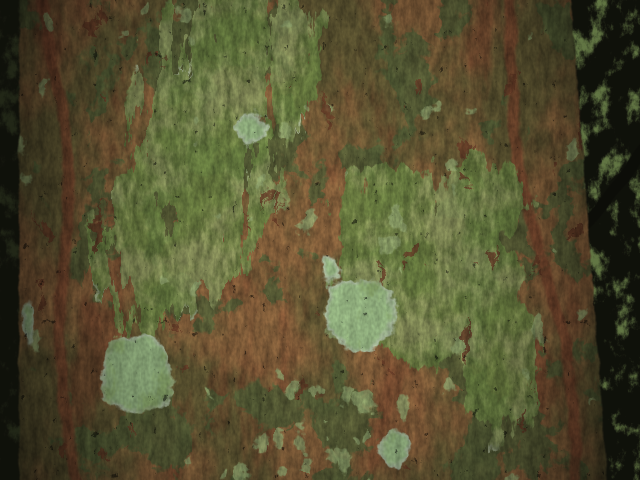
Give the GLSL for this texture, as a Shadertoy shader.

```glsl
// Mossy rainforest trunk: streaked brown bark with green and pale lichen colonies.

// Palette
const vec3 BROWN     = vec3(0.47, 0.34, 0.21);
const vec3 OLIVE     = vec3(0.34, 0.31, 0.18);
const vec3 RUST      = vec3(0.40, 0.23, 0.15);
const vec3 DARK_MOSS = vec3(0.28, 0.33, 0.19);
const vec3 GREEN     = vec3(0.37, 0.45, 0.23);
const vec3 SAGE      = vec3(0.47, 0.51, 0.32);
const vec3 PALE      = vec3(0.53, 0.64, 0.46);
const vec3 RIM       = vec3(0.64, 0.67, 0.61);
const vec3 SHADE     = vec3(0.06, 0.065, 0.04);
const vec3 FOLIAGE   = vec3(0.36, 0.44, 0.25);

// Tuning, lengths in canvas heights
const float EDGE = 0.003;
const float RAGGED = 0.035;
const float GRAIN = 0.42;
const float VEIN_WIDTH = 0.017;

// Colonies: centre, radii
const vec4 GREEN_COLONY[8] = vec4[8](
    vec4(0.50, 0.91, 0.16, 0.11), vec4(0.60, 0.84, 0.07, 0.09),
    vec4(0.42, 0.66, 0.14, 0.23), vec4(0.31, 0.47, 0.10, 0.14),
    vec4(0.81, 0.56, 0.10, 0.08), vec4(0.90, 0.40, 0.19, 0.15),
    vec4(1.00, 0.58, 0.08, 0.09), vec4(1.04, 0.26, 0.08, 0.14));
const vec4 PALE_COLONY[6] = vec4[6](
    vec4(0.286, 0.22, 0.075, 0.085), vec4(0.755, 0.35, 0.08, 0.075),
    vec4(0.823, 0.065, 0.032, 0.038), vec4(0.517, 0.735, 0.032, 0.038),
    vec4(0.687, 0.436, 0.018, 0.032), vec4(0.06, 0.33, 0.014, 0.04));

vec2 hash22(vec2 p) {
    vec3 q = fract(p.xyx * vec3(0.1031, 0.1030, 0.0973));
    q += dot(q, q.yzx + 33.33);
    return fract((q.xx + q.yz) * q.zy);
}

float corner(vec2 cell, vec2 offset) {
    float angle = 6.2832 * hash22(cell + 71.0).x;
    return dot(vec2(cos(angle), sin(angle)), offset);
}

// Gradient noise, about -1 to 1
float gnoise(vec2 p) {
    vec2 i = floor(p), f = fract(p), e = vec2(1.0, 0.0);
    vec2 u = f * f * f * (f * (f * 6.0 - 15.0) + 10.0);
    float low = mix(corner(i, f), corner(i + e, f - e), u.x);
    float high = mix(corner(i + e.yx, f - e.yx), corner(i + 1.0, f - 1.0), u.x);
    return 1.4 * mix(low, high, u.y);
}

float fbm(vec2 p) {
    float sum = 0.0, amp = 0.5;
    for (int i = 0; i < 5; i++) {
        sum += amp * gnoise(p);
        p = p * 2.03 + 17.3;
        amp *= 0.55;
    }
    return sum;
}

float mask(float d) { return smoothstep(-EDGE, EDGE, d); }

// Depth inside an ellipse, positive within
float colonyDepth(vec2 p, vec4 c) {
    return (1.0 - length((p - c.xy) / c.zw)) * min(c.z, c.w);
}

// Depth inside randomly scattered small blots
float blots(vec2 p, float size, float density) {
    vec2 cell = floor(p / size);
    float depth = -1.0;
    for (int k = 0; k < 9; k++) {
        vec2 id = cell + vec2(k % 3, k / 3) - 1.0;
        vec2 r = hash22(id), s = hash22(id + 37.0);
        float radius = size * mix(0.12, 0.5, s.y * s.y) * step(s.x, density);
        vec2 toBlot = (p - (id + r) * size) * vec2(1.2, 0.85);
        depth = max(depth, radius - length(toBlot) - 0.01 * step(density, s.x));
    }
    return depth;
}

vec3 barkColor(vec2 p, vec2 warped) {
    vec3 col = mix(BROWN, OLIVE, smoothstep(-0.2, 0.28, fbm(p * vec2(5.0, 3.2) + 4.0)));
    col = mix(col, RUST, 0.6 * smoothstep(0.08, 0.4, fbm(p * vec2(7.0, 2.5) + 31.0)));
    float moss = fbm(warped * vec2(6.5, 5.0) + 53.0);
    col = mix(col, DARK_MOSS, 0.8 * smoothstep(0.09, 0.16, moss));
    // Rusty veins down both sides
    float wave = 0.02 * sin(p.y * 7.0) + 0.012 * fbm(p * 12.0);
    float rightVein = abs(p.x - 1.2 + 0.15 * p.y - wave);
    float leftVein = abs(p.x - 0.16 + 0.06 * p.y + wave);
    float vein = smoothstep(VEIN_WIDTH, 0.4 * VEIN_WIDTH, min(rightVein, leftVein));
    return mix(col, RUST * 1.08, 0.8 * vein);
}

vec3 forest(vec2 p) {
    float leaves = smoothstep(0.08, 0.5, fbm(p * vec2(22.0, 16.0)) + 0.12 * p.y);
    float side = step(0.6, p.x);
    vec3 col = SHADE + FOLIAGE * leaves * mix(0.2, 0.9, side);
    float branch = abs(p.y - 0.57 - 1.3 * (p.x - 1.25) - 0.02 * gnoise(p * 9.0));
    return mix(col, SHADE * 0.8, side * mask(0.018 - branch));
}

void mainImage(out vec4 fragColor, in vec2 fragCoord) {
    vec2 p = fragCoord / iResolution.y;
    p.x += 0.5 * (4.0 / 3.0 - iResolution.x / iResolution.y);
    vec2 warped = p + RAGGED * vec2(fbm(p * 13.0), fbm(p * 13.0 + 40.0));
    warped += 0.004 * vec2(gnoise(p * 75.0), gnoise(p * 75.0 + 9.0));
    float streak = fbm(p * vec2(62.0, 22.0));
    float fine = gnoise(p * vec2(165.0, 120.0));
    float patchy = fbm(p * 8.0 + 80.0);

    vec3 col = barkColor(p, warped);

    // Green colonies, worn through in vertical streaks on the left
    float green = -1.0;
    for (int i = 0; i < 8; i++) green = max(green, colonyDepth(warped, GREEN_COLONY[i]));
    float wear = fbm(p * vec2(24.0, 6.0) + 12.0) * mix(0.17, 0.05, smoothstep(0.5, 0.75, p.x));
    green += 0.01 - max(wear, -0.02) + 0.03 * patchy;
    vec3 greenCol = mix(GREEN, SAGE, smoothstep(-0.2, 0.35, patchy + 0.3 * streak));
    col = mix(col, greenCol, 0.92 * mask(green));
    float rim = mask(green) * smoothstep(0.009, 0.002, green);
    col = mix(col, RIM, 0.6 * rim * smoothstep(0.15, 0.4, fbm(p * 9.0 + 66.0)));

    // Pale colonies and crumbs, denser near the foot
    float pale = -1.0;
    for (int i = 0; i < 6; i++) pale = max(pale, colonyDepth(mix(p, warped, 0.8), PALE_COLONY[i]));
    float cluster = smoothstep(0.17, 0.05, length((p - vec2(0.67, 0.07)) * vec2(1.0, 1.3)));
    float crumbs = blots(warped, 0.042, 0.06 + 0.6 * cluster);
    col = mix(col, mix(SAGE, PALE, 0.4), 0.8 * mask(crumbs));
    vec3 paleCol = mix(PALE, RIM, 0.7 * smoothstep(0.012, 0.0, pale));
    paleCol = mix(paleCol, GREEN, 0.45 * smoothstep(0.05, 0.4, patchy + 0.4 * streak));
    col = mix(col, paleCol, mask(pale));

    // Rusty scars, grain and dark pits
    float scar = fbm(warped * vec2(17.0, 8.0) + 91.0);
    col = mix(col, RUST * 0.9, 0.8 * smoothstep(0.38, 0.43, scar) * (1.0 - mask(pale)));
    col *= 1.0 + GRAIN * streak * (1.0 - 0.5 * mask(pale)) + 0.09 * fine;
    float pits = smoothstep(0.36, 0.55, fbm(p * vec2(48.0, 38.0) + 23.0));
    col *= 1.0 - 0.5 * pits;

    // Round trunk shading, then the forest behind
    float across = abs(p.x - 0.66) / 0.62;
    col *= 1.06 - 0.5 * pow(across, 3.0) - 0.16 * pow(abs(2.0 * p.y - 1.0), 3.0);
    float bumps = 0.008 * fbm(vec2(p.y * 14.0, 3.0));
    float trunk = min(p.x - 0.04, 1.265 - 0.075 * p.y - p.x) + bumps;
    col = mix(forest(p), col, mask(trunk));
    fragColor = vec4(clamp(col, 0.0, 1.0), 1.0);
}
```
